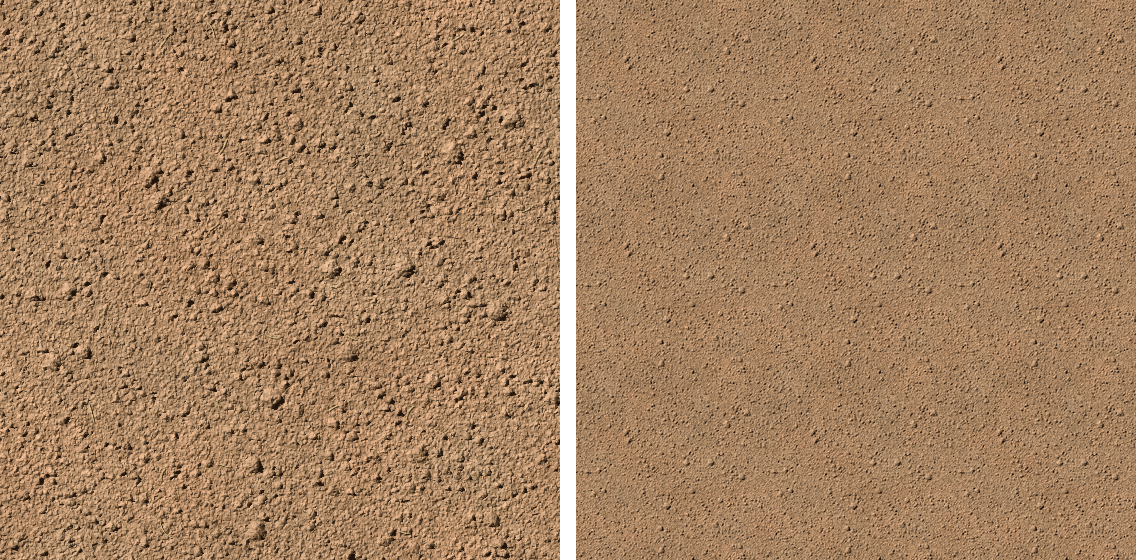
Left: one tile. Right: repeated 3 by 3.
A Shadertoy shader for this texture:

```glsl
#define DARK vec3(0.15, 0.10, 0.06)
#define MID vec3(0.57, 0.44, 0.31)
#define LIGHT vec3(0.84, 0.67, 0.52)
#define STRAW vec3(0.90, 0.79, 0.56)
#define SUN normalize(vec3(-0.62, 0.50, 0.58))
#define SUN_SLOPE 0.72
#define RELIEF_STEP 0.0014
#define SHADOW_STEP 0.0020
#define SHADOW_DEPTH 0.78

// Integer hash of a cell that wraps every n cells
vec3 hash(vec2 cell, float n, uint seed) {
    uvec3 v = uvec3(uvec2(mod(cell, n) + 0.5), seed);
    v = v * 1664525u + 1013904223u;
    v.x += v.y * v.z; v.y += v.z * v.x; v.z += v.x * v.y;
    v ^= v >> 16u;
    v.x += v.y * v.z; v.y += v.z * v.x; v.z += v.x * v.y;
    return vec3(v >> 8u) / 16777216.0;
}

// Smooth wrapping noise, two useful channels
vec2 noise(vec2 p, float n, uint seed) {
    p *= n;
    vec2 c = floor(p), f = fract(p);
    f = f * f * (3.0 - 2.0 * f);
    vec2 low = mix(hash(c, n, seed).xy, hash(c + vec2(1, 0), n, seed).xy, f.x);
    vec2 high = mix(hash(c + vec2(0, 1), n, seed).xy, hash(c + vec2(1, 1), n, seed).xy, f.x);
    return mix(low, high, f.y);
}

// Scattered domes: share of filled cells, radius range in cells, steepness
float domes(vec2 p, float n, float share, vec2 radii, float steep, uint seed) {
    p *= n;
    vec2 c = floor(p);
    float top = 0.0;
    for (int j = -1; j <= 1; j++)
    for (int i = -1; i <= 1; i++) {
        vec2 cell = c + vec2(i, j);
        vec3 h = hash(cell, n, seed);
        if (h.z > share) continue;
        float size = h.z / share;
        float r = mix(radii.x, radii.y, size * size);
        vec2 d = p - cell - h.xy;
        top = max(top, steep * r * (1.0 - dot(d, d) / (r * r)));
    }
    return top / n;
}

// Soil relief: stones, clods and pits below ragged crumbs of mixed size
float relief(vec2 p) {
    vec2 ragged = p + 0.0030 * (noise(p, 230.0, 12u) - 0.5);
    vec2 rough = ragged + 0.0060 * (noise(p, 90.0, 1u) - 0.5);
    float h = domes(rough, 20.0, 0.14, vec2(0.16, 0.38), 0.62, 2u);
    h = max(h, domes(rough, 54.0, 0.36, vec2(0.20, 0.52), 0.72, 3u));
    h -= domes(rough, 48.0, 0.17, vec2(0.16, 0.38), 0.85, 4u);
    h -= domes(ragged, 112.0, 0.20, vec2(0.22, 0.48), 0.75, 15u);
    h += domes(rough, 98.0, 0.50, vec2(0.22, 0.75), 0.40, 5u);
    h += domes(ragged, 205.0, 0.90, vec2(0.30, 0.85), 0.50, 6u);
    return h + 0.0011 * noise(p, 256.0, 13u).x + 0.0008 * noise(p, 150.0, 16u).x;
}

// Coverage of sparse bent stalks
float stalks(vec2 p) {
    const float n = 9.0;
    vec2 cell = floor(p * n);
    vec3 place = hash(cell, n, 7u), form = hash(cell, n, 8u);
    if (place.z > 0.25) return 0.0;
    vec2 q = fract(p * n) - mix(vec2(0.35), vec2(0.65), place.xy);
    float a = 6.2832 * form.x;
    q = mat2(cos(a), sin(a), -sin(a), cos(a)) * q;
    q.y += (form.y - 0.5) * 5.0 * q.x * q.x;
    float halfLength = mix(0.06, 0.15, form.z);
    float d = length(vec2(max(abs(q.x) - halfLength, 0.0), q.y)) / n;
    return 1.0 - smoothstep(0.0004, 0.0017, d);
}

void mainImage(out vec4 fragColor, in vec2 fragCoord) {
    vec2 p = fragCoord / iResolution.xy;

    // Direct light on the slope
    float h = relief(p);
    vec2 slope = vec2(relief(p + vec2(RELIEF_STEP, 0)), relief(p + vec2(0, RELIEF_STEP))) - h;
    vec3 normal = normalize(vec3(-slope / RELIEF_STEP, 1.0));
    float lit = pow(max(dot(normal, SUN), 0.0), 0.75);

    // Cast shadow, marched towards the sun
    vec2 toSun = normalize(SUN.xy);
    float blocked = 0.0;
    for (int i = 1; i <= 6; i++) {
        float t = SHADOW_STEP * float(i);
        blocked = max(blocked, relief(p + toSun * t) - h - SUN_SLOPE * t);
    }
    float shadow = smoothstep(0.0003, 0.0017, blocked);
    shadow = max(shadow, 0.7 * stalks(p + toSun * 0.003));

    // Tone with uneven crumbs and broad patches
    vec2 patches = noise(p, 6.0, 9u) + 0.5 * noise(p, 17.0, 10u) - 0.75;
    float grain = noise(p, 128.0, 11u).x + noise(p, 256.0, 14u).x - 1.0;
    float tone = 0.30 + 0.59 * lit + 0.14 * grain;
    tone *= (1.0 + 0.06 * patches.x) * (1.0 - SHADOW_DEPTH * shadow);
    tone = clamp(tone, 0.12, 0.95);

    // Soil colour, drifting between red and ochre
    vec3 soil = tone < 0.57 ? mix(DARK, MID, (tone - 0.15) / 0.42)
                            : mix(MID, LIGHT, (tone - 0.57) / 0.27);
    soil *= 1.0 + patches.y * vec3(0.015, -0.025, -0.05);

    vec3 color = mix(soil, STRAW * (0.75 + 0.3 * lit), 0.85 * stalks(p));
    fragColor = vec4(color, 1.0);
}
```
